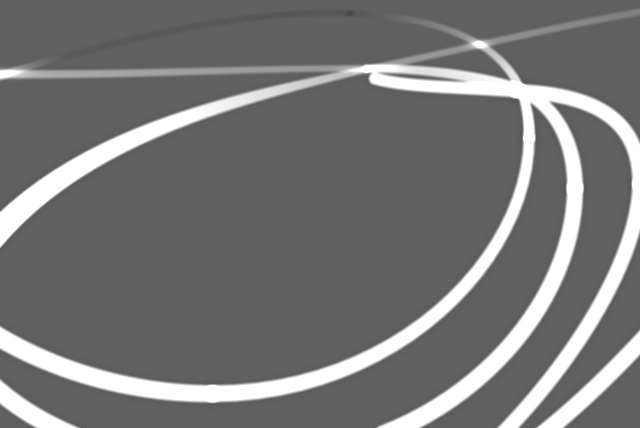
This background is drawn by a Shadertoy shader. Its source:

```glsl
// Looping ribbons of white light over a flat grey ground.
// Each ribbon is a chain of cubic Bezier strokes whose width and light taper;
// strokes add up, so crossings flare, and each one casts a thin dark rim.

const vec2 FRAME = vec2(7.68, 5.12);   // drawing space, y measured downward
const float GROUND = 0.38;
const float SOFTNESS = 0.026;
const float RIM_DEPTH = 0.07;
const int STEPS = 24;

vec2 bezier(vec2 a, vec2 b, vec2 c, vec2 d, float t) {
    float s = 1.0 - t;
    return s*s*s*a + 3.0*s*s*t*b + 3.0*s*t*t*c + t*t*t*d;
}

// Returns (added light, rim shade); halfWidth and light run from start to end.
vec2 stroke(vec2 p, vec2 a, vec2 b, vec2 c, vec2 d, vec2 halfWidth, vec2 light) {
    float nearest = 1e6;
    float along = 0.0;
    vec2 from = a;
    for (int i = 1; i <= STEPS; i++) {
        vec2 to = bezier(a, b, c, d, float(i) / float(STEPS));
        vec2 edge = to - from;
        float h = clamp(dot(p - from, edge) / dot(edge, edge), 0.0, 1.0);
        float dist = length(p - from - h * edge);
        if (dist < nearest) {
            nearest = dist;
            along = (float(i - 1) + h) / float(STEPS);
        }
        from = to;
    }
    float outside = nearest - mix(halfWidth.x, halfWidth.y, along);
    float power = mix(light.x, light.y, along);
    float cover = 1.0 - smoothstep(-SOFTNESS, SOFTNESS, outside);
    float rim = exp(-pow(max(outside, 0.0) / 0.065, 2.0)) * (1.0 - cover);
    return vec2(power * cover, rim * clamp(power, 0.0, 1.0));
}

// Soft elliptical flare
float flare(vec2 p, vec2 center, vec2 size) {
    vec2 q = (p - center) / size;
    return exp(-dot(q, q));
}

// Faint arch along the top that brightens into the inner loop
vec2 innerLoop(vec2 p) {
    vec2 sum = stroke(p, vec2(-0.1, 0.95), vec2(0.15, 0.85), vec2(0.35, 0.8), vec2(0.8, 0.67), vec2(0.05, 0.035), vec2(0.35, 0.0));
    sum += stroke(p, vec2(0.0, 0.92), vec2(1.2, 0.52), vec2(2.9, 0.10), vec2(4.2, 0.16), vec2(0.045, 0.035), vec2(-0.02, -0.05));
    sum += stroke(p, vec2(4.2, 0.16), vec2(4.9, 0.19), vec2(5.4, 0.32), vec2(5.75, 0.53), vec2(0.035, 0.04), vec2(-0.05, 0.25));
    sum += stroke(p, vec2(5.75, 0.53), vec2(6.2, 0.80), vec2(6.36, 1.2), vec2(6.35, 1.65), vec2(0.04, 0.065), vec2(0.3, 0.9));
    sum += stroke(p, vec2(6.35, 1.65), vec2(6.34, 3.1), vec2(4.75, 4.71), vec2(2.55, 4.71), vec2(0.065, 0.10), vec2(0.66));
    sum += stroke(p, vec2(2.55, 4.71), vec2(1.7, 4.71), vec2(0.75, 4.5), vec2(-0.1, 3.98), vec2(0.10, 0.115), vec2(0.66));
    return sum;
}

// Ribbon sweeping from the upper right down to the left edge
vec2 leftSweep(vec2 p) {
    vec2 sum = stroke(p, vec2(7.75, 0.13), vec2(6.6, 0.33), vec2(5.6, 0.58), vec2(4.4, 0.83), vec2(0.04), vec2(0.12, 0.24));
    sum += stroke(p, vec2(4.4, 0.83), vec2(3.0, 1.15), vec2(1.05, 1.55), vec2(-0.1, 2.85), vec2(0.035, 0.145), vec2(0.32, 1.0));
    return sum;
}

// Grey line from the left that turns into the middle loop
vec2 middleLoop(vec2 p) {
    vec2 sum = stroke(p, vec2(-0.1, 0.88), vec2(1.2, 0.92), vec2(3.0, 0.81), vec2(4.4, 0.82), vec2(0.05, 0.035), vec2(0.3, 0.2));
    sum += stroke(p, vec2(4.4, 0.82), vec2(5.1, 0.82), vec2(5.7, 0.9), vec2(6.2, 1.06), vec2(0.045, 0.07), vec2(0.4, 0.66));
    sum += stroke(p, vec2(6.2, 1.06), vec2(6.7, 1.25), vec2(6.9, 1.75), vec2(6.9, 2.25), vec2(0.07, 0.095), vec2(0.66));
    sum += stroke(p, vec2(6.9, 2.25), vec2(6.9, 3.4), vec2(6.0, 4.65), vec2(4.6, 5.2), vec2(0.095, 0.11), vec2(0.66));
    return sum;
}

// Round-ended ribbon that forms the outer loop on the right
vec2 outerLoop(vec2 p) {
    vec2 sum = stroke(p, vec2(4.5, 0.94), vec2(4.9, 1.05), vec2(5.6, 1.04), vec2(6.2, 1.09), vec2(0.07, 0.075), vec2(0.66));
    sum += stroke(p, vec2(6.2, 1.09), vec2(7.1, 1.13), vec2(7.68, 1.4), vec2(7.68, 2.2), vec2(0.085, 0.09), vec2(0.66));
    sum += stroke(p, vec2(7.68, 2.2), vec2(7.66, 3.1), vec2(6.9, 4.3), vec2(6.02, 5.2), vec2(0.09), vec2(0.66));
    return sum;
}

// Short pieces cut off by the lower corners
vec2 cornerRibbons(vec2 p) {
    vec2 sum = stroke(p, vec2(7.8, 3.97), vec2(7.4, 4.4), vec2(7.0, 4.8), vec2(6.5, 5.2), vec2(0.10), vec2(0.66));
    sum += stroke(p, vec2(-0.1, 4.6), vec2(0.2, 4.87), vec2(0.5, 5.05), vec2(0.9, 5.22), vec2(0.11), vec2(0.66));
    return sum;
}

void mainImage(out vec4 fragColor, in vec2 fragCoord) {
    vec2 uv = fragCoord / iResolution.xy;
    vec2 p = vec2(uv.x, 1.0 - uv.y) * FRAME;

    vec2 ribbons = innerLoop(p) + leftSweep(p) + middleLoop(p)
                 + outerLoop(p) + cornerRibbons(p);

    // Flares where the thin lines cross
    float glow = 0.35 * flare(p, vec2(5.75, 0.53), vec2(0.12, 0.05))
               + 0.30 * flare(p, vec2(4.5, 0.83), vec2(0.35, 0.05))
               + 0.30 * flare(p, vec2(0.0, 0.88), vec2(0.30, 0.06));

    float grey = GROUND * (1.0 - RIM_DEPTH * ribbons.y) + ribbons.x + glow;
    fragColor = vec4(vec3(clamp(grey, 0.0, 1.0)), 1.0);
}
```
